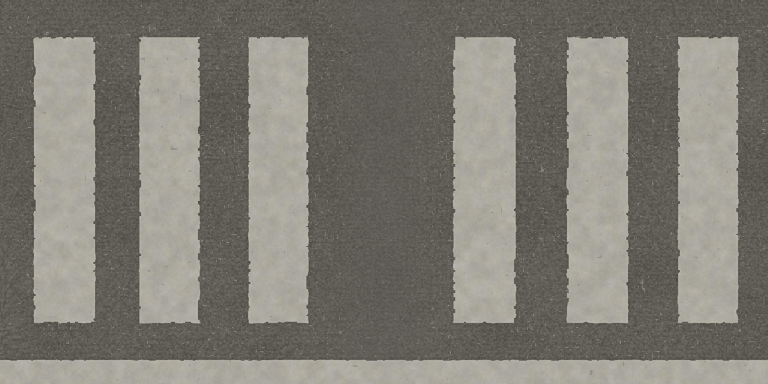
Reproduce this texture procedurally as a Shadertoy shader.

```glsl
// Two groups of worn pale stripes above a pale kerb band on dark asphalt.
// Box distances with chipped borders mask the paint; layered value noise
// gives the mottled paint and the fine woven grain of the road.

#define ASPHALT vec3(0.367, 0.360, 0.332)
#define PAINT vec3(0.674, 0.664, 0.625)
#define STRIPE_BOTTOM 0.159
#define STRIPE_TOP 0.903
#define BAND_TOP 0.0625
#define CHIP_DEPTH 0.0045
#define CHIP_RATE 95.0
#define GRAIN_AMOUNT 0.13
#define MOTTLE_AMOUNT 0.085
#define SPECK_AMOUNT 0.13

float hash(vec2 p) {
    vec3 q = fract(vec3(p.xyx) * 0.1031);
    q += dot(q, q.yzx + 33.33);
    return fract((q.x + q.y) * q.z);
}

float noise(vec2 p) {
    vec2 cell = floor(p), f = fract(p);
    f = f * f * (3.0 - 2.0 * f);
    return mix(mix(hash(cell), hash(cell + vec2(1, 0)), f.x),
               mix(hash(cell + vec2(0, 1)), hash(cell + vec2(1, 1)), f.x), f.y);
}

float fbm(vec2 p) {
    float sum = 0.0, weight = 0.5;
    for (int i = 0; i < 4; i++) {
        sum += weight * noise(p);
        p = p * 2.03 + 17.1;
        weight *= 0.5;
    }
    return sum / 0.9375;
}

// Inset of a border: mostly straight, with short abrupt bites
float chip(float along, float seed) {
    float n = noise(vec2(along * CHIP_RATE, seed * 13.7));
    return CHIP_DEPTH * (smoothstep(0.68, 0.76, n) - 0.35 * smoothstep(0.3, 0.22, n));
}

// Left and right borders of stripe i; three per group
vec2 stripeSpan(int i) {
    float k = float(i % 3);
    bool rightGroup = i > 2;
    float center = rightGroup ? 1.262 + 0.291 * k : 0.168 + 0.2785 * k;
    center += (k == 1.0) ? (rightGroup ? 0.003 : -0.005) : 0.0;
    float halfWidth = rightGroup ? 0.081 - 0.0015 * k : 0.0797 - 0.0012 * k;
    return center + vec2(-halfWidth, halfWidth);
}

// Signed distance to all painted areas, negative inside
float paintDistance(vec2 p) {
    float d = p.y - BAND_TOP + 0.4 * chip(p.x, 91.0);
    for (int i = 0; i < 6; i++) {
        vec2 span = stripeSpan(i);
        float seed = float(i) * 4.0 + 1.0;
        float dx = max(span.x - p.x + chip(p.y, seed),
                       p.x - span.y + chip(p.y, seed + 1.0));
        float dy = max(STRIPE_BOTTOM - p.y + 0.7 * chip(p.x, seed + 2.0),
                       p.y - STRIPE_TOP + 0.7 * chip(p.x, seed + 3.0));
        d = min(d, max(dx, dy));
    }
    return d;
}

vec3 asphalt(vec2 p) {
    float weave = noise(p * vec2(210.0, 250.0)) - 0.5;
    float fine = hash(floor(p * 256.0)) - 0.5;
    float patches = fbm(p * 7.0) - 0.5;
    float ribs = sin(p.y * 520.0 + 3.0 * noise(p * 40.0)) * 0.007;
    vec3 color = ASPHALT + GRAIN_AMOUNT * (0.55 * weave + 0.4 * fine) + 0.05 * patches + ribs;
    // Smoother, slightly paler wear along the middle lane
    float lane = exp(-pow((p.x - 1.0) / 0.14, 2.0));
    color = mix(color, ASPHALT + vec3(0.014, 0.013, 0.016), 0.35 * lane);
    // Scattered pale grit
    float speck = smoothstep(0.86, 0.98, noise(p * 190.0 + 41.0));
    return color + SPECK_AMOUNT * speck * (1.0 - 0.5 * lane);
}

vec3 paint(vec2 p) {
    float mottle = fbm(p * 42.0 + 9.0) - 0.5;
    float grain = noise(p * 200.0 + 5.0) - 0.5;
    float tint = noise(p * 55.0 + 70.0) - 0.5;
    vec3 color = PAINT + MOTTLE_AMOUNT * mottle + 0.026 * grain;
    color += tint * vec3(0.012, 0.002, -0.022);
    // Rare dark pits
    float pit = smoothstep(0.94, 0.99, noise(p * 85.0 + 23.0));
    return color - 0.09 * pit;
}

void mainImage(out vec4 fragColor, in vec2 fragCoord) {
    vec2 p = fragCoord / iResolution.y;
    float soft = 0.75 / iResolution.y;
    float d = paintDistance(p);
    float cover = smoothstep(soft, -soft, d);

    vec3 color = mix(asphalt(p), paint(p), cover);
    // Thin pale rim just inside the paint, faint shade just outside
    color += 0.025 * cover * smoothstep(-0.007, -0.001, d);
    color -= 0.025 * (1.0 - cover) * smoothstep(0.008, 0.001, d);
    fragColor = vec4(clamp(color, 0.0, 1.0), 1.0);
}
```
